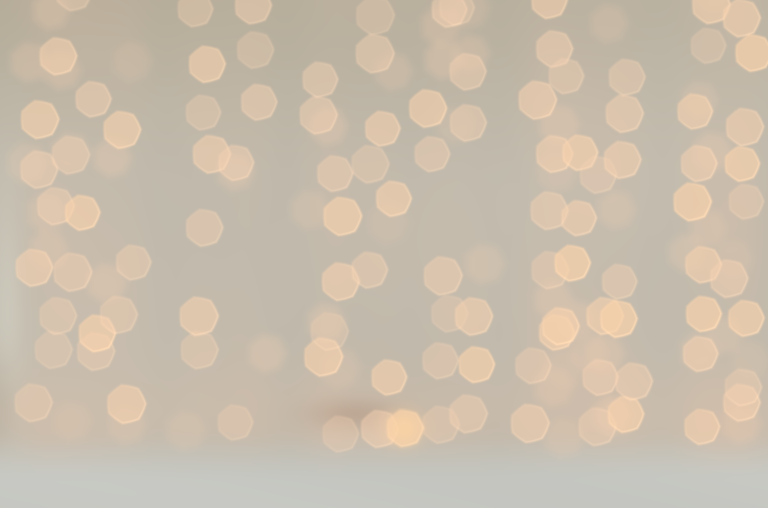
Give the GLSL for this background, as a Shadertoy shader.

```glsl
// Soft warm bokeh hanging in loose vertical strands before a grey-beige wall.
// Each strand scatters translucent heptagons by hash, over a blurred layer of
// faint ones; gradients and layered sines shade the wall and the pale floor.

const int STRANDS = 15;
const int BEADS = 9;
const float BEAD_RADIUS = 0.0365;
const float BEAD_SIDES = 7.0;
const float FLOOR_Y = 0.105;
const float LOWEST_BEAD = 0.135;
const float TAU = 6.2831853;

const vec3 WALL = vec3(0.752, 0.728, 0.676);
const vec3 WALL_TOP = vec3(0.705, 0.668, 0.592);
const vec3 FLOOR = vec3(0.775, 0.782, 0.762);
const vec3 HAZE = vec3(0.835, 0.745, 0.665);
const vec3 BEAD = vec3(0.955, 0.815, 0.695);
const vec3 CORE = vec3(1.0, 0.835, 0.640);
const vec3 SMUDGE = vec3(0.700, 0.600, 0.520);

// Horizontal place of each strand and how densely it is filled.
const vec2 STRAND[STRANDS] = vec2[STRANDS](
    vec2(0.09, 0.70), vec2(0.165, 0.66), vec2(0.245, 0.62), vec2(0.395, 0.34),
    vec2(0.485, 0.52), vec2(0.65, 0.74), vec2(0.75, 0.52), vec2(0.86, 0.38),
    vec2(0.92, 0.36), vec2(1.07, 0.74), vec2(1.125, 0.50), vec2(1.18, 0.50),
    vec2(1.23, 0.42), vec2(1.39, 0.80), vec2(1.46, 0.95));

vec3 hash3(vec2 p) {
    vec3 q = fract(vec3(p.xyx) * vec3(0.1031, 0.1030, 0.0973));
    q += dot(q, q.yxz + 33.33);
    return fract((q.xxy + q.yzz) * q.zyx);
}

float glow(vec2 offset, vec2 size) {
    vec2 q = offset / size;
    return exp(-dot(q, q));
}

// Polygon with slightly rounded sides; negative inside.
float polygon(vec2 p, float radius) {
    float sector = TAU / BEAD_SIDES;
    float angle = mod(atan(p.x, p.y) + 0.25, sector) - 0.5 * sector;
    float dist = length(p);
    return mix(dist * cos(angle) / cos(0.5 * sector) * 0.93, dist, 0.35) - radius;
}

vec3 background(vec2 p, float width) {
    float waves = sin(p.x * 5.1 + 1.7 * sin(p.y * 3.3)) + 0.6 * sin(p.y * 7.0 - p.x * 3.0);
    vec3 col = WALL + 0.006 * waves;

    // Darker upper edge, strongest in the left corner.
    float shade = smoothstep(0.62, 1.05, p.y) * mix(0.95, 0.55, smoothstep(0.0, width, p.x));
    col = mix(col, WALL_TOP, shade);
    col += vec3(0.035, 0.045, 0.045) * glow(p - vec2(0.015, 0.38), vec2(0.035, 0.27));
    col -= 0.06 * glow(p - vec2(0.0, 0.20), vec2(0.035, 0.09));

    // Warm haze around the strands and along their feet.
    float haze = 0.0;
    for (int i = 0; i < STRANDS; i++) {
        float dx = (p.x - STRAND[i].x) / 0.055;
        haze += STRAND[i].y * exp(-dx * dx);
    }
    haze *= 0.32 + 0.13 * sin(p.y * 13.0 + p.x * 9.0);
    haze *= 1.0 - 0.35 * smoothstep(0.45, 1.0, p.y);
    haze += 0.30 * exp(-pow((p.y - 0.19) / 0.09, 2.0));
    col = mix(col, HAZE, clamp(haze, 0.0, 0.8));
    col = mix(col, SMUDGE, 0.55 * glow(p - vec2(0.70, 0.185), vec2(0.09, 0.030)));

    // Pale floor with a wide, soft horizon.
    float ground = 1.0 - smoothstep(FLOOR_Y - 0.055, FLOOR_Y + 0.055, p.y);
    vec3 floorCol = FLOOR + 0.007 * sin(p.x * 4.0 + p.y * 18.0);
    return mix(col, floorCol, 0.95 * ground);
}

vec3 addBead(vec3 col, vec2 offset, float radius, float blur, float alpha) {
    float d = polygon(offset, radius);
    float fill = 1.0 - smoothstep(-blur, blur, d);
    float ring = (d + 0.0025) / 0.0022;
    float lit = 0.55 + 0.45 * dot(offset, vec2(0.7, -0.7)) / radius;
    float rim = exp(-ring * ring) * lit * smoothstep(0.012, 0.003, blur);
    vec3 tint = mix(BEAD, CORE, 0.5 * smoothstep(0.45, 0.7, alpha));
    col = mix(col, tint, fill * alpha);
    return col + vec3(0.065, 0.052, 0.036) * rim * alpha * 1.6;
}

void mainImage(out vec4 fragColor, in vec2 fragCoord) {
    vec2 p = fragCoord / iResolution.y;
    float pixel = 1.0 / iResolution.y;
    vec3 col = background(p, iResolution.x / iResolution.y);

    // Layer 0 is far out of focus, layer 1 holds the crisp beads.
    for (int layer = 0; layer < 2; layer++) {
        bool crisp = layer == 1;
        for (int i = 0; i < STRANDS; i++) {
            if (abs(p.x - STRAND[i].x) > 0.10) continue;
            for (int j = 0; j < BEADS; j++) {
                vec2 id = vec2(float(i) + 3.0, float(j + 40 * layer) + 7.0);
                vec3 place = hash3(id);
                vec3 look = hash3(id + 91.7);
                float t = (float(j) + 0.75 * place.y) / float(BEADS);
                float chance = STRAND[i].y + 0.30 * (1.0 - t);
                if (look.x > (crisp ? chance : 0.55 * chance)) continue;
                float sway = (place.x - 0.5) * (crisp ? 0.055 : 0.09);
                vec2 center = vec2(STRAND[i].x + sway, LOWEST_BEAD + 0.91 * t);
                float radius = BEAD_RADIUS * (0.95 + 0.10 * look.y);
                float blur = crisp ? 0.0018 + pixel : 0.014;
                float alpha = crisp ? mix(0.30, 0.68, look.z) : mix(0.12, 0.28, look.z);
                col = addBead(col, p - center, radius, blur, alpha);
            }
        }
    }

    // One brighter lamp near the floor.
    vec2 lamp = p - vec2(0.797, 0.157);
    col = addBead(col, lamp, BEAD_RADIUS, 0.003 + pixel, 0.7);
    col = mix(col, CORE, 0.6 * glow(lamp, vec2(0.035)));
    fragColor = vec4(clamp(col, 0.0, 1.0), 1.0);
}
```
